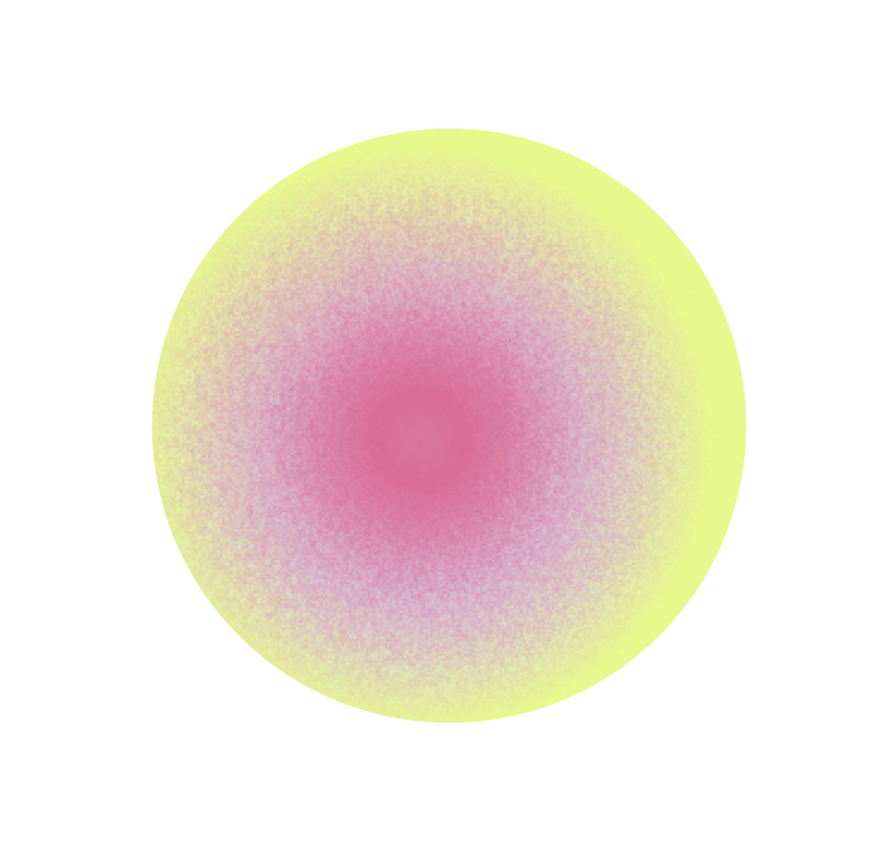
A Shadertoy shader for this background:

```glsl
// Draws a grainy disc on white, glowing from rose through lilac and beige to lime.

// Lengths are fractions of the canvas height, measured from its middle.
const vec2  DISC_CENTER  = vec2(0.0013, 0.0050);
const float DISC_RADIUS  = 0.3455;
const vec2  GLOW_CENTER  = vec2(-0.032, -0.010);
const float GRAIN_CELLS  = 360.0;   // grains along the canvas height
const float GRAIN_SPREAD = 0.055;   // how far grain scatters the ramp
const float SPECKLE      = 0.14;    // strength of the coloured dots
const float TINT         = 0.045;   // cool lower right against warm top

const vec3 PAPER         = vec3(1.0);
const vec3 SPECKLE_PINK  = vec3(0.00, -0.55, -0.25);
const vec3 TINT_COOL     = vec3(-0.25, -0.20, 1.00);

// Colours of the glow and the distances at which they lie.
const int STOPS = 7;
const float STOP_AT[STOPS] = float[](0.0, 0.055, 0.115, 0.186, 0.243, 0.288, 0.340);
const vec3 STOP_COLOR[STOPS] = vec3[](
    vec3(0.84, 0.47, 0.60),
    vec3(0.85, 0.43, 0.58),
    vec3(0.85, 0.52, 0.67),
    vec3(0.85, 0.68, 0.77),
    vec3(0.87, 0.78, 0.73),
    vec3(0.89, 0.88, 0.66),
    vec3(0.905, 0.975, 0.55));

float hash(vec2 cell) {
    vec3 h = fract(vec3(cell.xyx) * 0.1031);
    h += dot(h, h.yzx + 33.33);
    return fract((h.x + h.y) * h.z);
}

float valueNoise(vec2 p) {
    vec2 cell = floor(p);
    vec2 f = fract(p);
    f = f * f * (3.0 - 2.0 * f);
    float low  = mix(hash(cell), hash(cell + vec2(1, 0)), f.x);
    float high = mix(hash(cell + vec2(0, 1)), hash(cell + vec2(1, 1)), f.x);
    return mix(low, high, f.y);
}

// Fine and coarse grain together, centred on zero.
float grain(vec2 p) {
    float fine   = valueNoise(p * GRAIN_CELLS);
    float coarse = valueNoise(p * GRAIN_CELLS * 0.45 + 71.0);
    return 0.65 * fine + 0.35 * coarse - 0.5;
}

vec3 glowRamp(float dist) {
    vec3 color = STOP_COLOR[0];
    for (int i = 1; i < STOPS; i++) {
        float t = clamp((dist - STOP_AT[i - 1]) / (STOP_AT[i] - STOP_AT[i - 1]), 0.0, 1.0);
        color = mix(color, STOP_COLOR[i], t);
    }
    return color;
}

void mainImage(out vec4 fragColor, in vec2 fragCoord) {
    vec2 p = (fragCoord - 0.5 * iResolution.xy) / iResolution.y;
    float pixel = 1.0 / iResolution.y;

    // Grain is strongest in the middle ring and fades at the heart and rim.
    vec2 fromGlow = p - GLOW_CENTER;
    float dist = length(fromGlow);
    float ring = smoothstep(0.02, 0.20, dist) * (1.0 - smoothstep(0.25, 0.35, dist));
    float scatter = grain(p + 2.0);
    float dots = grain(p + 5.0);

    // Scattered radial glow with rose specks.
    vec3 color = glowRamp(dist + scatter * GRAIN_SPREAD * (0.15 + ring));
    color += SPECKLE_PINK * dots * SPECKLE * (0.25 + 1.75 * ring);

    // Cool tint toward the lower right, warm tint toward the top.
    float lean = dot(fromGlow, normalize(vec2(0.35, -1.0))) / DISC_RADIUS;
    color += TINT_COOL * lean * TINT * ring;

    // Soft-edged disc on paper.
    float edge = length(p - DISC_CENTER) - DISC_RADIUS;
    float inside = 1.0 - smoothstep(-pixel, pixel, edge);
    fragColor = vec4(mix(PAPER, clamp(color, 0.0, 1.0), inside), 1.0);
}
```
